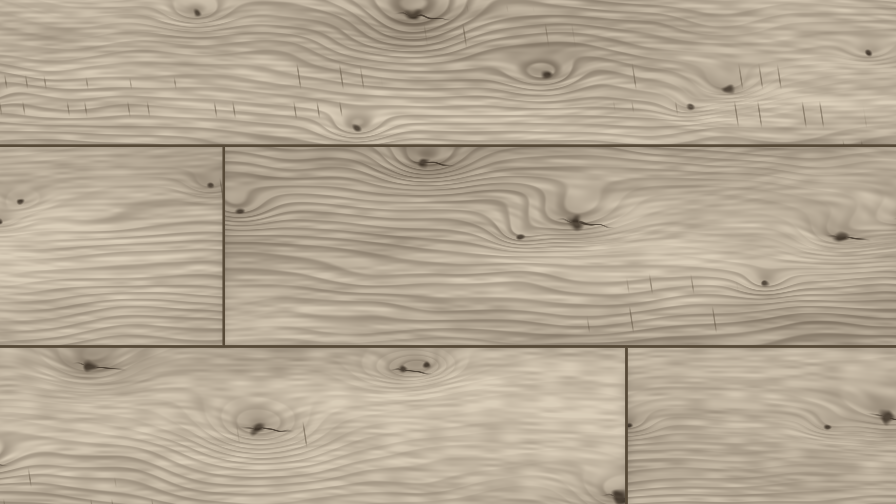
A WebGL 1 fragment shader for this texture:

```glsl
precision highp float;
// Staggered weathered oak floor planks with flowing grain, knots and thin dark joints.
uniform vec2 u_resolution;

float hash(vec2 p) {
  return fract(sin(dot(p, vec2(127.1, 311.7))) * 43758.5);
}

float noise(vec2 p) {
  vec2 i = floor(p), f = fract(p);
  f = f * f * (3.0 - 2.0 * f);
  return mix(mix(hash(i), hash(i + vec2(1.0, 0.0)), f.x),
             mix(hash(i + vec2(0.0, 1.0)), hash(i + 1.0), f.x), f.y);
}

float fbm(vec2 p) {
  return 0.57 * noise(p) + 0.29 * noise(p * 2.1 + 5.3) + 0.14 * noise(p * 4.3 + 11.7);
}

void main() {
  vec2 uv = gl_FragCoord.xy / u_resolution.y;
  float pixel = 1.0 / u_resolution.y;

  // Plank layout: each row is shifted by a third of a plank
  vec2 plankSize = vec2(2.397, 0.3985);
  float row = floor((uv.y - 0.3125) / plankSize.y);
  float along = uv.x - 0.444 + 0.799 * row;
  float plank = floor(along / plankSize.x);
  vec2 p = vec2(along - plank * plankSize.x, uv.y - 0.3125 - row * plankSize.y);
  vec2 seed = vec2(7.3, 3.1) * (row * 3.0 + plank + 6.0);
  vec2 g = p + seed;

  // Knots bend the grain, darken their surroundings and sometimes split
  float swirl = 0.0, halo = 0.0, core = 0.0, crack = 0.0;
  vec2 wobble = vec2(noise(g * 55.0), noise(g * 55.0 + 31.0)) - 0.5;
  for (int i = 0; i < 11; i++) {
    vec2 key = seed + float(i) * vec2(1.7, 2.3);
    float pick = hash(key + 0.7);
    vec2 center = vec2((float(i) + hash(key)) * 0.218, 0.03 + 0.34 * hash(key + 0.4));
    float size = mix(0.45, 1.25, pick * pick);
    vec2 q = (p - center) / size;
    vec2 wide = q * vec2(9.0, 18.0);
    vec2 near = q * vec2(17.0, 28.0);
    swirl += size * 0.09 * exp(-dot(wide, wide));
    halo += size * exp(-dot(near, near));
    vec2 ragged = q + wobble * 0.016;
    core = max(core, 1.0 - smoothstep(0.004, 0.016, length(ragged * vec2(0.75, 1.0))));
    float split = abs(q.y + 0.12 * q.x + wobble.y * 0.008) * size;
    crack = max(crack, step(0.62, pick) * (1.0 - smoothstep(0.0005, 0.0005 + pixel, split))
                * (1.0 - smoothstep(0.02, 0.06, abs(q.x - 0.02))));
  }

  // Growth rings follow the contours of a warped height field
  float height = p.y + 0.17 * fbm(g * vec2(1.6, 4.2)) + 0.012 * noise(g * vec2(8.0, 20.0));
  float ring = fract((height + swirl) * 46.0);
  float line = smoothstep(0.35, 0.82, ring) * (1.0 - smoothstep(0.82, 1.0, ring));
  float figure = 0.25 + 0.75 * smoothstep(0.32, 0.68, noise(g * vec2(1.7, 6.0) + 9.0));
  figure = min(figure + 0.5 * halo, 1.1);

  // Fine fibres and broad cloudy shading
  vec2 fibre = vec2(g.x, g.y + 0.5 * swirl + 0.03 * noise(g * vec2(3.0, 5.0)));
  float pore = noise(fibre * vec2(26.0, 170.0));
  float streak = noise(fibre * vec2(7.0, 70.0) + 4.0);
  float cloud = fbm(g * vec2(1.3, 6.5) + 20.0);

  // Sparse slanted scratches across the fibres
  vec2 cell = g * vec2(24.0, 13.0);
  vec2 f = fract(cell) - 0.5;
  float slant = abs(f.x + 0.28 * f.y + 0.3 * (hash(floor(cell)) - 0.5)) / 24.0;
  float scratch = (1.0 - smoothstep(0.0004, 0.0004 + pixel, slant))
                * (1.0 - smoothstep(0.15, 0.38, abs(f.y)))
                * step(0.55, hash(floor(cell) + 3.7))
                * smoothstep(0.72, 0.82, noise(g * vec2(3.0, 7.0) + 40.0));

  float tone = 0.84 + 0.55 * (cloud - 0.5) + 0.3 * (pore - 0.5) + 0.2 * (streak - 0.5)
             + 0.07 * (hash(seed) - 0.5)
             - 0.36 * line * figure * (0.55 + 0.7 * pore) - 0.27 * halo;
  vec3 color = mix(vec3(0.42, 0.37, 0.31), vec3(0.82, 0.77, 0.69), clamp(tone, -0.1, 1.08));
  color = mix(color, vec3(0.20, 0.16, 0.12), max(core * (0.6 + 0.35 * pore), 0.75 * crack));
  color = mix(color, vec3(0.40, 0.35, 0.28), 0.55 * scratch);

  // Joints between planks with a soft worn edge
  vec2 border = min(p, plankSize - p);
  float edge = min(border.x, border.y);
  color *= 1.0 - 0.10 * exp(-edge * 130.0);
  float joint = 1.0 - smoothstep(0.0026 - 0.5 * pixel, 0.0026 + 0.5 * pixel, edge);
  color = mix(color, vec3(0.34, 0.29, 0.22), joint);

  gl_FragColor = vec4(color, 1.0);
}
```
